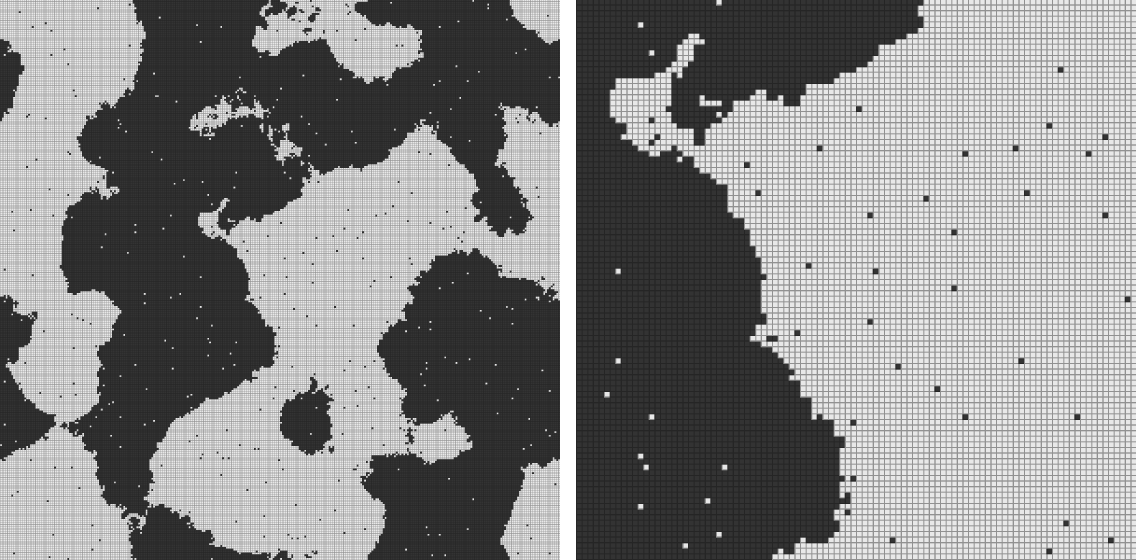
Left, the full canvas; right, a detail of the centre.
A WebGL 2 fragment shader for this pattern:

```glsl
#version 300 es
precision highp float;
// Grid of tiny square cells forming ragged dark and light patches with stray specks.

uniform vec2 u_resolution;
out vec4 outColor;

const float TAU = 6.2831853;
const float CELLS = 300.0;

// Two random values in 0..1 for an integer lattice point.
vec2 hash2(vec2 p, uint seed) {
    uvec2 q = uvec2(p) * uvec2(1597u, 3571u) + seed * 7919u;
    uint h = (q.x ^ (q.y << 11u)) * 747796405u + 2891336453u;
    h = ((h >> 15u) ^ h) * 277803737u;
    h = ((h >> 13u) ^ h) * 668265263u;
    h ^= h >> 16u;
    return vec2(h & 65535u, h >> 16u) / 65535.0;
}

// Distance to the nearest scattered point, wrapping after n repeats.
float cellular(vec2 uv, float n, uint seed) {
    vec2 p = uv * n;
    vec2 base = floor(p);
    float nearest = 4.0;
    for (int y = -1; y <= 1; y++) {
        for (int x = -1; x <= 1; x++) {
            vec2 id = base + vec2(x, y);
            vec2 d = id + hash2(mod(id, n), seed) - p;
            nearest = min(nearest, dot(d, d));
        }
    }
    return sqrt(nearest);
}

// Broad patches: sines with whole-number wave vectors in turning directions.
float patches(vec2 uv) {
    float sum = 0.0;
    for (int i = 0; i < 20; i++) {
        float k = float(i);
        float radius = 1.5 + 0.33 * k;
        vec2 wave = round(radius * vec2(cos(2.4 * k), sin(2.4 * k)));
        sum += sin(TAU * dot(wave, uv) + 2.1 * k * k + 0.7) * pow(radius, -1.1);
    }
    return sum;
}

// 1 for a light cell, 0 for a dark one.
float cellState(vec2 id) {
    vec2 uv = (id + 0.5) / CELLS;
    vec2 rnd = hash2(id, 3u);
    float field = patches(uv)
        + 0.40 * (cellular(uv, 30.0, 1u) - 0.45)
        + 0.25 * (cellular(uv, 75.0, 2u) - 0.45)
        + 0.10 * (rnd.x - 0.5);
    float light = step(0.0, field);
    return rnd.y < 0.0045 ? 1.0 - light : light;
}

vec3 gridColor(vec2 uv) {
    vec2 p = uv * CELLS;
    vec2 inCell = fract(p);
    float line = step(min(inCell.x, inCell.y), 0.2);
    float darkShade = mix(0.20, 0.145, line);
    float lightShade = mix(0.91, 0.57, line);
    return vec3(mix(darkShade, lightShade, cellState(mod(floor(p), CELLS))));
}

void main() {
    // Average a 3 by 3 set of samples within each pixel.
    vec3 color = vec3(0.0);
    for (int y = -1; y <= 1; y++) {
        for (int x = -1; x <= 1; x++) {
            color += gridColor((gl_FragCoord.xy + vec2(x, y) / 3.0) / u_resolution);
        }
    }
    outColor = vec4(color / 9.0, 1.0);
}
```
